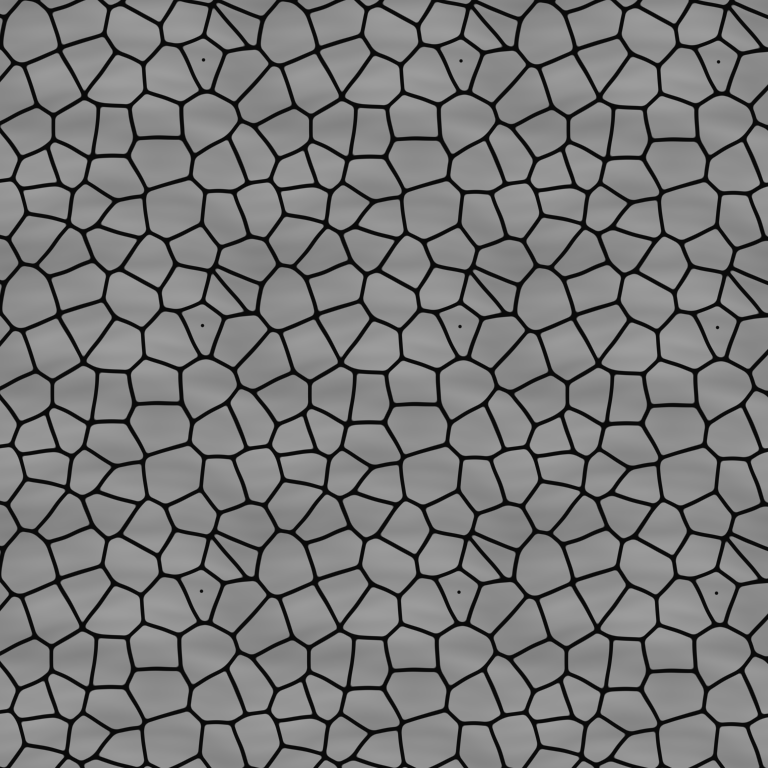
A WebGL 2 fragment shader for this pattern:

```glsl
#version 300 es
precision highp float;
// Grey cracked-stone mosaic: a tiling web of black cell borders over softly streaked grey.

uniform vec2 u_resolution;
out vec4 fragColor;

// Layout, in canvas units
const vec2  TILE        = vec2(0.3353, 0.3459); // size of one repeat
const vec2  DOT_POS     = vec2(0.265, 0.922);   // speck that anchors the tile
const float TILT        = 0.0038;               // slight clockwise rotation
const vec2  CELLS       = vec2(6.0);            // cells per repeat
const float JITTER      = 0.88;                 // irregularity of the cells
const float WOBBLE      = 0.008;                // bend of the borders, in tiles

// Lines and speck
const float LINE_HALF   = 0.0025;
const float JOINT_ROUND = 0.004;
const float DOT_RADIUS  = 0.0021;

// Colours
const vec3  INK         = vec3(0.04);
const vec3  STONE       = vec3(0.558);
const float STREAK_GAIN = 0.085;
const float STREAK_BEND = 0.025;

const float TAU = 6.28319;

// Integer hash of a lattice point, two values in 0..1
vec2 hash2(vec2 cell, uint seed) {
    uvec2 v = uvec2(cell) + uvec2(seed, seed * 7u + 3u);
    v = v * 1664525u + 12345u;
    v.x += v.y * 1664525u;
    v.y += v.x * 1664525u;
    v ^= v >> 16u;
    v.x += v.y * 1664525u;
    v.y += v.x * 1664525u;
    v ^= v >> 16u;
    return vec2(v & 65535u) / 65535.0;
}

// Gradient noise that wraps after "period" lattice steps
float corner(vec2 cell, vec2 offset, vec2 period, uint seed) {
    float angle = TAU * hash2(mod(cell, period), seed).x;
    return dot(vec2(cos(angle), sin(angle)), offset);
}

float noise(vec2 p, vec2 period, uint seed) {
    vec2 i = floor(p), f = p - i;
    vec2 w = f * f * f * (f * (f * 6.0 - 15.0) + 10.0);
    vec2 x = vec2(1.0, 0.0), y = x.yx;
    float low  = mix(corner(i, f, period, seed),
                     corner(i + x, f - x, period, seed), w.x);
    float high = mix(corner(i + y, f - y, period, seed),
                     corner(i + 1.0, f - 1.0, period, seed), w.x);
    return mix(low, high, w.y);
}

float smoothMin(float a, float b, float k) {
    float h = max(k - abs(a - b), 0.0) / k;
    return min(a, b) - 0.25 * h * h * k;
}

// Position of the seed inside its lattice cell
vec2 site(vec2 cell) {
    return 0.5 + JITTER * (hash2(mod(cell, CELLS), 11u) - 0.5);
}

// Distance to the nearest cell border, in canvas units
float borderDistance(vec2 g) {
    vec2 size = TILE / CELLS;
    vec2 home = floor(g), f = g - home;
    vec2 nearCell = vec2(0.0), nearest = vec2(0.0);
    float best = 1e3;
    for (int j = -2; j <= 2; j++)
    for (int i = -2; i <= 2; i++) {
        vec2 c = vec2(i, j);
        vec2 r = (c + site(home + c) - f) * size;
        float d = dot(r, r);
        if (d < best) { best = d; nearest = r; nearCell = c; }
    }
    float border = 1.0;
    for (int j = -2; j <= 2; j++)
    for (int i = -2; i <= 2; i++) {
        if (i == 0 && j == 0) continue;
        vec2 c = nearCell + vec2(i, j);
        vec2 r = (c + site(home + c) - f) * size;
        float d = dot(0.5 * (r + nearest), normalize(r - nearest));
        border = smoothMin(border, d, JOINT_ROUND);
    }
    return border;
}

// Soft, wide, gently bowed streaks
float streaks(vec2 t) {
    t.y += STREAK_BEND * sin(TAU * t.x) + 0.04 * noise(t * 3.0, vec2(3.0), 5u);
    vec2 broad = vec2(2.0, 6.0), fine = vec2(4.0, 17.0);
    return noise(t * broad, broad, 23u) + 0.6 * noise(t * fine, fine, 37u);
}

void main() {
    vec2 p = gl_FragCoord.xy / u_resolution.y;
    float soft = 0.8 / u_resolution.y;

    // Tile coordinates with the speck at the origin
    vec2 q = p - DOT_POS;
    vec2 t = (q + TILT * vec2(-q.y, q.x)) / TILE;

    // Borders, slightly bent
    vec2 bend = vec2(noise(t * 8.0, vec2(8.0), 41u), noise(t * 8.0, vec2(8.0), 59u));
    float border = borderDistance((t + WOBBLE * bend) * CELLS + site(vec2(0.0)));
    float ink = 1.0 - smoothstep(LINE_HALF - soft, LINE_HALF + soft, border);

    // One speck per repeat
    float speck = length((t - round(t)) * TILE);
    ink = max(ink, 1.0 - smoothstep(DOT_RADIUS - soft, DOT_RADIUS + soft, speck));

    vec3 stone = STONE + STREAK_GAIN * streaks(t);
    fragColor = vec4(mix(stone, INK, ink), 1.0);
}
```
